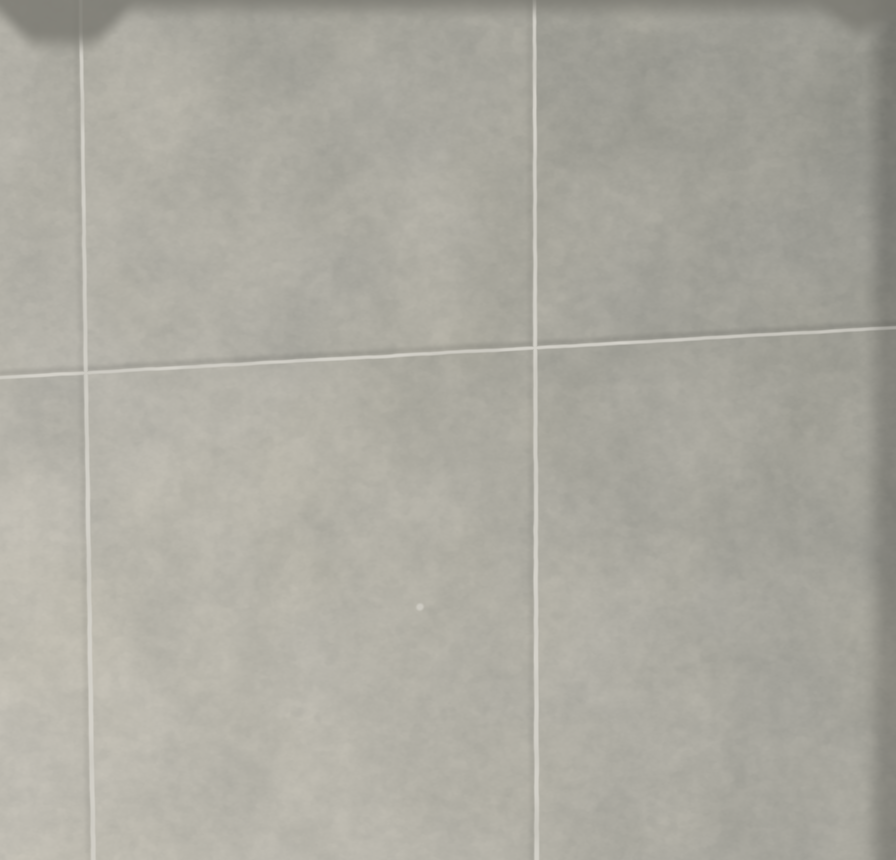
This texture is drawn by a Shadertoy shader. Its source:

```glsl
// Large grey stone tiles with thin pale grout, seen slightly askew, with soft shadows at the top and right.

const vec3 STONE_DIM   = vec3(0.600, 0.598, 0.567);
const vec3 STONE_LIGHT = vec3(0.735, 0.723, 0.683);
const vec3 GROUT       = vec3(0.83, 0.82, 0.79);
const vec3 SHADE       = vec3(0.475, 0.47, 0.44);
const float ROW_PITCH  = 0.70;

vec3 hash3(vec2 p) {
    vec3 q = fract(p.xyx * vec3(0.1031, 0.1030, 0.0973));
    q += dot(q, q.yxz + 33.33);
    return fract((q.xxy + q.yxx) * q.zyx);
}

// Smooth cellular noise: scattered cell values blended by distance
float cellNoise(vec2 p) {
    vec2 cell = floor(p), f = p - cell;
    float total = 0.0, weights = 0.0;
    for (int j = -1; j <= 1; j++)
    for (int i = -1; i <= 1; i++) {
        vec2 offset = vec2(i, j);
        vec3 h = hash3(cell + offset + 57.0);
        vec2 d = offset + h.xy - f;
        float w = exp(-5.0 * dot(d, d));
        total += w * h.z;
        weights += w;
    }
    return total / weights;
}

// Layered cellular noise, centred on zero
float mottle(vec2 p, int layers) {
    float sum = 0.0, amp = 0.5;
    for (int i = 0; i < layers; i++) {
        sum += amp * (cellNoise(p) - 0.5);
        p = mat2(1.6, 1.2, -1.2, 1.6) * p + 7.3;
        amp *= 0.68;
    }
    return sum;
}

// Tile coordinates: grout lies on whole numbers, columns narrow downwards
vec2 tileSpace(vec2 uv) {
    float firstColumn = mix(0.104, 0.090, uv.y);
    float columnPitch = mix(0.495, 0.5065, uv.y);
    float rowLine = 0.561 + 0.058 * uv.x;
    return vec2((uv.x - firstColumn) / columnPitch, (uv.y - rowLine) / ROW_PITCH);
}

// Signed distance to the nearest whole number
float nearestLine(float t) {
    return t - floor(t + 0.5);
}

float stroke(float dist, float halfWidth, float soft) {
    return 1.0 - smoothstep(halfWidth - soft, halfWidth + soft, abs(dist));
}

float plateau(float x, float start, float end, float soft) {
    return smoothstep(start - soft, start + soft, x)
         * (1.0 - smoothstep(end - soft, end + soft, x));
}

// Shadow hanging from the top edge, deeper near both corners
float topShadow(vec2 uv) {
    float depth = 0.013 + 0.040 * plateau(uv.x, 0.016, 0.125, 0.028)
                        + 0.026 * plateau(uv.x, 0.935, 0.985, 0.028);
    return 1.0 - smoothstep(depth - 0.018, depth + 0.014, 1.0 - uv.y);
}

vec3 stoneColor(vec2 uv, vec2 p, vec2 tileId) {
    vec3 variation = hash3(tileId + 11.0) - 0.5;
    vec2 stonePos = p + variation.xy * 9.0;
    float clouds = mottle(stonePos * vec2(9.0, 7.5), 5);
    float grain = mottle(stonePos * vec2(75.0, 95.0), 3);
    // Light falls from the lower left
    float light = 0.56 + 0.52 * (0.5 - uv.y) + 0.78 * (0.5 - uv.x);
    float tone = light + 0.05 * variation.z + 0.62 * clouds + 0.33 * grain;
    vec3 color = mix(STONE_DIM, STONE_LIGHT, tone);
    // Faint drift between warm and cool stone
    float warmth = mottle(p * 6.0 + 21.0, 3);
    return color + warmth * vec3(0.006, 0.003, -0.010);
}

void mainImage(out vec4 fragColor, in vec2 fragCoord) {
    vec2 uv = fragCoord / iResolution.xy;
    vec2 p = fragCoord / iResolution.y;
    float pixel = 1.0 / iResolution.y;
    float soft = max(0.0014, 0.7 * pixel);

    vec2 tile = tileSpace(uv);
    vec3 color = stoneColor(uv, p, floor(tile));

    // Distances to the grout, with a slightly uneven edge
    float wobble = 0.0014 * mottle(p * 40.0, 2);
    float column = nearestLine(tile.x) * 0.51 + wobble;
    float row = nearestLine(tile.y) * ROW_PITCH + wobble;

    // Dark rims on the left of columns and above rows
    color *= 1.0 - 0.05 * stroke(column + 0.005, 0.003, 0.004);
    color *= 1.0 - 0.09 * stroke(row - 0.005, 0.003, 0.004);

    // Grout of varying strength
    float wear = 0.90 + 0.6 * mottle(p * 18.0 + 4.0, 2);
    float columnWidth = mix(0.0027, 0.0019, uv.y);
    float grout = max(stroke(column, columnWidth, soft), stroke(row, 0.0019, soft));
    color = mix(color, GROUT, clamp(grout * wear, 0.0, 1.0));

    // One pale chip in the lower middle tile
    float chip = length((tile - vec2(0.74, -0.42)) * vec2(0.51, ROW_PITCH));
    color = mix(color, GROUT, 0.75 * (1.0 - smoothstep(0.002, 0.006, chip)));

    // Shadows along the right and top edges
    color *= 1.0 - 0.18 * smoothstep(0.960, 0.992, uv.x);
    color = mix(color, SHADE, 0.80 * topShadow(uv));
    fragColor = vec4(color, 1.0);
}
```
